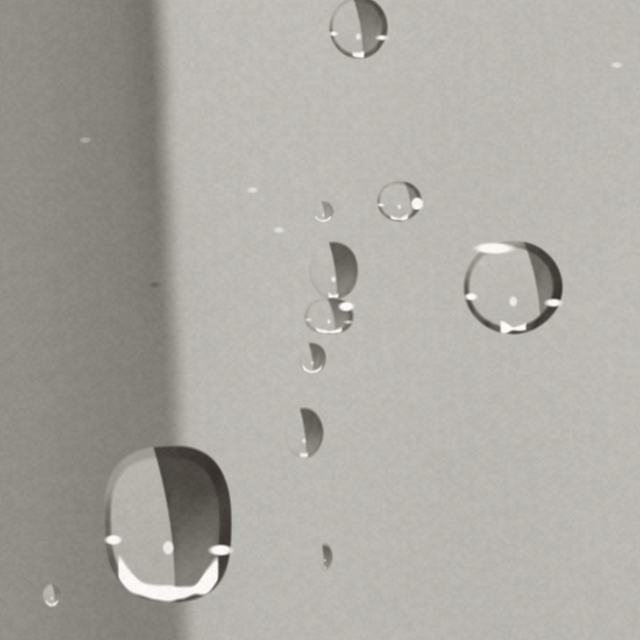
A three.js fragment shader for this texture:

```glsl
// Clear water drops with dark rims and white glints on a matte grey wall corner.
#define PALE vec3(0.735, 0.725, 0.702)
#define SHADOW vec3(0.57, 0.56, 0.53)
#define DEEP_SHADOW vec3(0.52, 0.505, 0.48)
#define INK vec3(0.20, 0.18, 0.16)
#define GLINT vec3(0.98, 0.97, 0.96)
#define SOFT 0.0028
#define RIM_WIDTH 0.15
#define GRAIN 0.045
#define SPECKS 6

varying vec2 vUv;

float hash(vec2 p) {
  return fract(sin(dot(p, vec2(127.1, 311.7))) * 43758.5453);
}

float noise(vec2 p) {
  vec2 i = floor(p), f = fract(p);
  f = f * f * (3.0 - 2.0 * f);
  return mix(mix(hash(i), hash(i + vec2(1.0, 0.0)), f.x),
             mix(hash(i + vec2(0.0, 1.0)), hash(i + 1.0), f.x), f.y);
}

// Coverage of a soft-edged ellipse, all in canvas units
float blob(vec2 p, vec2 size) {
  float d = (length(p / size) - 1.0) * min(size.x, size.y);
  return 1.0 - smoothstep(-SOFT, SOFT, d);
}

// Two wall planes meeting at a soft, slightly leaning corner
vec3 wall(vec2 uv) {
  float corner = mix(0.29, 0.25, uv.y) + 0.006 * (noise(uv * 9.0) - 0.5);
  float x = uv.x - corner;
  vec3 dark = mix(SHADOW, DEEP_SHADOW, smoothstep(0.0, 0.22, uv.x));
  dark -= 0.05 * exp(-pow((x + 0.025) / 0.03, 2.0)) * smoothstep(0.2, 0.9, uv.y);
  vec3 light = PALE + 0.015 * (uv.y - 0.5) - 0.02 * exp(-max(x, 0.0) * 25.0);
  light += 0.02 * (noise(uv * 4.0) - 0.5);
  return mix(dark, light, smoothstep(-0.02, 0.024, x));
}

// shape: radii and roundness power; look: rim, shade, split position, arc width
vec3 drop(vec3 col, vec2 uv, vec2 center, vec3 shape, vec4 look) {
  vec2 r = shape.xy, p = uv - center, q = p / r;
  float wobble = 0.04 * (noise(q * 1.5 + center * 40.0) - 0.5);
  vec2 a = pow(abs(q) + 0.0001, vec2(shape.z));
  float d = pow(a.x + a.y, 1.0 / shape.z) + wobble;
  float size = min(r.x, r.y);
  float inside = 1.0 - smoothstep(-SOFT, SOFT, (d - 1.0) * size);
  float streak = noise(vec2(q.x * 7.0 - q.y * 2.0, q.y * 2.0) + center * 30.0);

  // Lens body: pale left, shaded right, split by a curved line
  col = mix(col, PALE + 0.02 * q.y, 0.85 * inside);
  float side = q.x - look.z + 0.17 * q.y + 0.1 * q.y * q.y;
  float tone = smoothstep(-0.7, 0.9, q.y + 0.25 * q.x);
  tone = clamp(tone + 0.3 * exp(-9.0 * abs(side)) + 0.3 * (streak - 0.5), 0.0, 1.0);
  vec3 shade = mix(SHADOW, INK, 0.2 + 0.65 * tone);
  col = mix(col, shade, look.y * inside * smoothstep(-SOFT, SOFT, side * size));

  // Dark rim, faint at the upper left
  float thick = RIM_WIDTH + 0.05 * q.x;
  float rim = smoothstep(-SOFT, SOFT * 1.5, (d - 1.0 + thick) * size) * inside;
  rim *= mix(1.0, 0.3, smoothstep(0.3, 0.9, dot(q, vec2(-0.5, 0.85))));
  col = mix(col, INK, look.x * rim * (0.6 + 0.4 * streak));

  // White arc along the bottom, uneven in width
  float ragged = noise(vec2(q.x * 5.0, center.x * 50.0));
  float arc = 1.0 - smoothstep(-SOFT, SOFT, (abs(d - 0.89) - 0.04 - 0.08 * ragged) * size);
  arc *= 1.0 - smoothstep(-SOFT, SOFT, (abs(q.x) - look.w) * r.x);
  arc *= 1.0 - smoothstep(-0.5, -0.35, q.y);
  col = mix(col, GLINT, arc);

  // Small glints on both flanks and in the middle
  float spark = blob(p - r * vec2(0.82, -0.33), size * vec2(0.17, 0.08));
  spark = max(spark, blob(p - r * vec2(-0.86, -0.2), size * vec2(0.12, 0.07)));
  spark *= smoothstep(0.1, 0.6, look.x);
  spark = max(spark, 0.8 * blob(p - r * vec2(0.0, -0.3), size * vec2(0.08, 0.1)));
  return mix(col, GLINT, spark);
}

void main() {
  vec2 uv = vUv;
  vec3 col = wall(uv);

  // Faint dust specks
  for (int i = 0; i < SPECKS; i++) {
    float k = float(i);
    vec2 at = vec2(hash(vec2(k, 3.1)), hash(vec2(k, 8.7)));
    float speck = blob(uv - at, vec2(0.007, 0.004));
    col += speck * mix(-0.08, 0.14, step(0.3, hash(vec2(k, 5.3))));
  }

  // Large drops and rings
  col = drop(col, uv, vec2(0.263, 0.181), vec3(0.100, 0.123, 2.6), vec4(0.85, 0.9, 0.03, 0.78));
  col = drop(col, uv, vec2(0.802, 0.551), vec3(0.077, 0.073, 2.0), vec4(0.95, 0.65, 0.48, 0.26));
  col = mix(col, GLINT, blob(uv - vec2(0.772, 0.612), vec2(0.028, 0.008)));
  col = drop(col, uv, vec2(0.624, 0.686), vec3(0.034, 0.031, 2.0), vec4(0.8, 0.45, 0.5, 0.4));
  col = mix(col, GLINT, blob(uv - vec2(0.652, 0.682), vec2(0.009)));
  col = drop(col, uv, vec2(0.560, 0.957), vec3(0.045, 0.048, 2.0), vec4(0.65, 0.65, 0.08, 0.2));

  // Trail of small half-shaded drops
  col = drop(col, uv, vec2(0.521, 0.577), vec3(0.038, 0.045, 2.0), vec4(0.12, 0.75, 0.08, 0.2));
  col = drop(col, uv, vec2(0.514, 0.506), vec3(0.037, 0.028, 2.3), vec4(0.45, 0.6, 0.2, 0.55));
  col = mix(col, GLINT, blob(uv - vec2(0.541, 0.521), vec2(0.011, 0.007)));
  col = drop(col, uv, vec2(0.488, 0.440), vec3(0.021, 0.024, 2.0), vec4(0.1, 0.65, 0.0, 0.7));
  col = drop(col, uv, vec2(0.475, 0.323), vec3(0.030, 0.039, 2.0), vec4(0.1, 0.75, 0.05, 0.2));
  col = drop(col, uv, vec2(0.505, 0.669), vec3(0.016, 0.016, 2.0), vec4(0.1, 0.35, 0.1, 0.8));
  col = drop(col, uv, vec2(0.508, 0.130), vec3(0.011, 0.019, 2.0), vec4(0.1, 0.7, -0.2, 0.1));
  col = drop(col, uv, vec2(0.081, 0.070), vec3(0.014, 0.017, 2.0), vec4(0.1, 0.5, 0.3, 0.7));

  // Fine camera grain
  float grain = 0.6 * noise(uv * 230.0) + 0.4 * noise(uv * 110.0 + 17.0) - 0.5;
  gl_FragColor = vec4(col + GRAIN * grain, 1.0);
}
```
